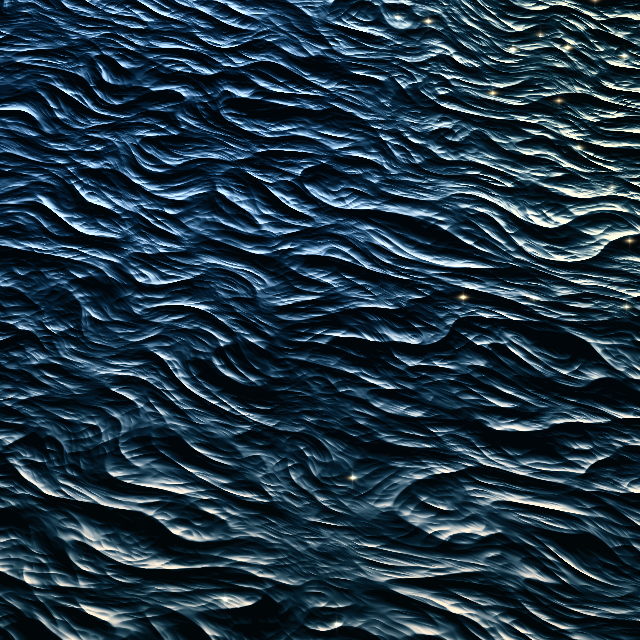
A three.js fragment shader for this texture:

```glsl
// Dark blue rippled water seen at a slant, with thin bright crests and warm sun glints.
#define WAVE_CELLS vec2(7.0, 18.0)
#define OCTAVES 4
#define LACUNARITY 1.9
#define OCTAVE_FADE 0.72
#define CREST_TILT 0.22
#define EDGE_WIDTH 0.015
#define CONTRAST 1.8
#define NEAR_SCALE 0.72
#define FAR_SCALE 1.42
#define GLINT_CELLS 14.0
#define GLINT_SIZE 0.0045

varying vec2 vUv;

const vec3 ABYSS = vec3(0.005, 0.025, 0.040);
const vec3 DEEP = vec3(0.020, 0.130, 0.210);
const vec3 SLATE = vec3(0.120, 0.270, 0.370);
const vec3 STEEL = vec3(0.270, 0.420, 0.530);
const vec3 MIST = vec3(0.490, 0.610, 0.710);
const vec3 SKY = vec3(0.760, 0.830, 0.880);
const vec3 SPARK = vec3(0.980, 0.980, 0.970);
const vec3 SUNLIGHT = vec3(1.000, 0.840, 0.600);

float hash(vec2 p) {
  vec3 q = fract(p.xyx * 0.1031);
  q += dot(q, q.yzx + 33.33);
  return fract((q.x + q.y) * q.z);
}

float cornerSlope(vec2 cell, vec2 offset) {
  float angle = 6.2832 * hash(cell);
  return dot(vec2(cos(angle), sin(angle)), offset);
}

float gradientNoise(vec2 p) {
  vec2 i = floor(p), f = fract(p);
  vec2 u = f * f * f * (f * (f * 6.0 - 15.0) + 10.0);
  vec2 e = vec2(1.0, 0.0);
  float low = mix(cornerSlope(i, f), cornerSlope(i + e, f - e), u.x);
  float high = mix(cornerSlope(i + e.yx, f - e.yx), cornerSlope(i + 1.0, f - 1.0), u.x);
  return mix(low, high, u.y);
}

// Foreshortening: waves shrink toward the top.
vec2 waterPlane(vec2 uv) {
  float scale = mix(NEAR_SCALE, FAR_SCALE, uv.y);
  float depth = NEAR_SCALE * uv.y + 0.5 * (FAR_SCALE - NEAR_SCALE) * uv.y * uv.y;
  return vec2((uv.x - 0.5) * scale, depth);
}

// One wave train: crests at the noise zero lines, lit above and shaded below.
float waveTrain(vec2 p, float edge) {
  float n = gradientNoise(p);
  float slope = (gradientNoise(p + vec2(0.0, 0.05)) - n) / 0.05;
  float lit = slope * n / sqrt(n * n + edge * edge);
  float falloff = exp(-abs(n) * (lit > 0.0 ? 3.0 : 1.2));
  float ridge = (abs(n) - 0.02) / (0.03 + edge);
  float filament = exp(-ridge * ridge) * max(abs(slope) - 0.45, 0.0);
  return lit * falloff + 0.6 * filament * step(0.0, lit);
}

float waterLight(vec2 p) {
  vec2 warp = vec2(gradientNoise(p * vec2(5.0, 9.0)), gradientNoise(p * vec2(6.0, 8.0) + 31.0));
  p += warp * vec2(0.05, 0.04);
  float sum = 0.0, amp = 1.0, freq = 1.0;
  for (int i = 0; i < OCTAVES; i++) {
    float k = float(i);
    float tilt = CREST_TILT + 0.2 * sin(k * 2.4);
    vec2 q = vec2(p.x, p.y + tilt * p.x) * WAVE_CELLS * freq + k * 17.3 + 60.0;
    // Fine ripples show less inside the shaded troughs.
    float cover = i == 0 ? 1.0 : mix(0.55, 1.15, smoothstep(-0.7, 0.4, sum));
    sum += amp * cover * waveTrain(q, EDGE_WIDTH * freq);
    amp *= OCTAVE_FADE;
    freq *= LACUNARITY;
  }
  return sum * CONTRAST + 0.8 * gradientNoise(p * vec2(2.5, 4.0) + 9.0);
}

vec3 shade(vec3 base, vec3 next, float v, float from, float to) {
  return mix(base, next, clamp((v - from) / (to - from), 0.0, 1.0));
}

vec3 waterColour(float v) {
  vec3 c = shade(ABYSS, DEEP, v, -1.15, -0.2);
  c = shade(c, SLATE, v, -0.2, 0.41);
  c = shade(c, STEEL, v, 0.41, 0.92);
  c = shade(c, MIST, v, 0.92, 1.38);
  c = shade(c, SKY, v, 1.38, 2.0);
  return shade(c, SPARK, v, 2.0, 2.9);
}

// Strength of the sun path, along the upper right side.
float sunPath(vec2 uv) {
  return smoothstep(0.7, 1.25, uv.x + 0.35 * uv.y) * smoothstep(0.1, 0.8, uv.y);
}

// Scattered four-pointed sparkles, denser in the sun path.
float glints(vec2 uv) {
  vec2 home = floor(uv * GLINT_CELLS);
  float sum = 0.0;
  for (int y = -1; y <= 1; y++) {
    for (int x = -1; x <= 1; x++) {
      vec2 cell = home + vec2(float(x), float(y));
      vec2 jitter = vec2(hash(cell + 41.0), hash(cell + 87.0));
      vec2 centre = (cell + jitter) / GLINT_CELLS;
      float chance = 0.03 * smoothstep(0.3, 0.7, centre.x) + 0.4 * sunPath(centre);
      float power = step(hash(cell + 13.0), chance) * mix(0.4, 1.0, hash(cell + 59.0));
      vec2 d = abs(uv - centre) / GLINT_SIZE;
      float core = exp(-dot(d * vec2(0.7, 1.3), d * vec2(0.7, 1.3)));
      float rays = exp(-d.x * 3.5 - d.y * 0.7) + exp(-d.y * 3.5 - d.x * 0.7);
      sum += power * (core + 0.6 * rays);
    }
  }
  return sum;
}

void main() {
  float sun = sunPath(vUv);
  float light = waterLight(waterPlane(vUv)) + 0.35 * (vUv.y - 0.45);
  light += 0.4 * sun * max(light, 0.0);
  vec3 colour = waterColour(light);
  // Greener and greyer when near, bluer when far, warmer toward the sun.
  colour *= mix(vec3(1.08, 0.98, 0.88), vec3(0.88, 1.0, 1.1), smoothstep(0.0, 0.8, vUv.y));
  colour = mix(colour, colour * vec3(1.25, 1.06, 0.84), sun);
  colour += SUNLIGHT * glints(vUv);
  gl_FragColor = vec4(clamp(colour, 0.0, 1.0), 1.0);
}
```
